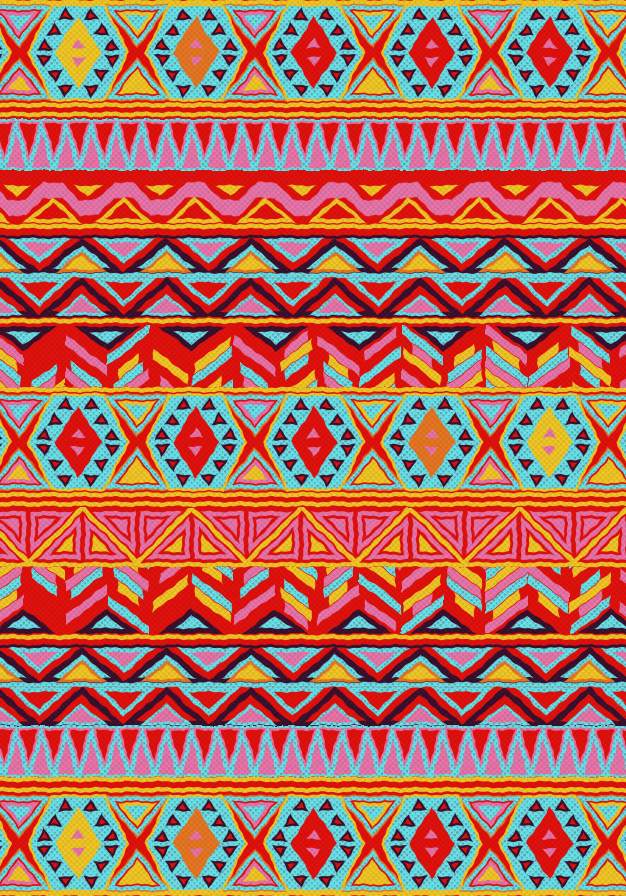
Give the GLSL for this pattern, as a Shadertoy shader.

```glsl
// Woven folk textile: stacked bands of hexagons, spikes, zigzags and chevrons.
// Each band folds x into a cell and paints nested triangle distances;
// layered sines bend the threads and add the knotted weave.

const vec3 RED = vec3(.89, .06, .04), CYAN = vec3(.40, .89, .91);
const vec3 YELLOW = vec3(.95, .78, .13), PINK = vec3(.93, .45, .66);
const vec3 DARK = vec3(.22, .06, .17), ORANGE = vec3(.91, .46, .12);
const float HEIGHT = 768.; // design units from top to bottom

float hash(vec2 c) { return fract(sin(dot(c, vec2(12.99, 78.23))) * 43758.5); }

// Signed offset from the nearest repeat centre
float fold(float x, float period, float centre) {
  return mod(x - centre + .5 * period, period) - .5 * period;
}

// Isosceles triangle: base on y = 0, half width w, apex at y = h
float tri(vec2 p, float w, float h) {
  return max(-p.y, dot(vec2(abs(p.x) - w, p.y), normalize(vec2(h, w))));
}

vec3 paint(vec3 base, vec3 ink, float d, float px) {
  return mix(base, ink, smoothstep(.7 * px, -.7 * px, d));
}

// Hexagons with stepped borders and gems; p.y is zero mid-band
vec3 hexagonBand(vec2 p, bool reversed, float px) {
  float id = floor((p.x - 16.5) / 101.);
  float order = reversed ? 4. - id : id;
  vec3 gem = order < .5 ? YELLOW : order < 1.5 ? ORANGE : RED;
  vec2 q = abs(vec2(fold(p.x, 101., 67.), p.y));
  // Nested triangles between the hexagons
  float d = tri(vec2(50.5 - q.x, 40. - q.y), 27., 34.);
  bool warm = mod(floor((p.x - 67.) / 101.), 2.) < .5;
  vec3 col = paint(RED, ORANGE, d - 1.3, px);
  col = paint(col, CYAN, d, px);
  col = paint(col, RED, d + 3.5, px);
  col = paint(col, warm ? YELLOW : PINK, d + 5., px);
  col = paint(col, p.y > 0. ? YELLOW : CYAN, d + 8., px);
  // Hexagon and its dark steps
  d = max(q.y - 41., dot(q - vec2(43, 0), normalize(vec2(42, 21))));
  col = paint(col, YELLOW, d - .8, px);
  col = paint(col, CYAN, d + 1.4, px);
  for (float i = 0.; i < 3.; i++) {
    d = tri(q - vec2(29. - 9. * i, 2. + 13. * i), 6.8, 10.5);
    col = paint(col, DARK, d, px);
    col = paint(col, RED, d + 2., px);
  }
  // Gem
  col = paint(col, gem, dot(q - vec2(20, 0), normalize(vec2(31, 20))), px);
  return paint(col, PINK, tri(q - vec2(0, 4), 6., 8.), px);
}

// Narrow upright spikes with red wedges between them
vec3 spikeBand(vec2 p, float h, float px) {
  float d = tri(vec2(fold(p.x, 21.5, 14.), h - p.y), 10.7, h - 3.);
  vec3 col = paint(CYAN, PINK, d + 2.2, px);
  d = tri(vec2(fold(p.x, 21.5, 3.25), p.y - 2.), 10., h - 9.);
  col = paint(col, PINK, d, px);
  return paint(col, RED, d + 1.8, px);
}

// Flat-topped pink wave over yellow hills
vec3 plateauBand(vec2 p, float px) {
  float x = abs(fold(p.x, 61., 45.));
  float mid = 13. + clamp(x - 8., 0., 15.);
  vec3 col = paint(RED, PINK, abs(p.y - mid) * .75 - 5., px);
  float hill = tri(vec2(x, 41. - p.y), 25., 22.);
  col = paint(col, YELLOW, hill, px);
  col = paint(col, RED, hill + 3.5, px);
  return paint(col, YELLOW, tri(vec2(30.5 - x, p.y - 9.), 12., 9.), px);
}

// Dark zigzag with triangles nested above and below
vec3 zigzagBand(vec2 p, float h, bool second, float px) {
  float x = abs(fold(p.x, 72.5, 70.));
  float up = tri(vec2(x, h - p.y), 36.2, h - 2.);
  float down = tri(vec2(36.25 - x, p.y), 30., h - 7.);
  vec3 col = paint(RED, CYAN, down + 1., px);
  col = paint(col, second ? RED : PINK, down + 5., px);
  col = paint(col, DARK, up - 1., px);
  col = paint(col, second ? RED : CYAN, up + 4., px);
  float core = tri(vec2(x, h - 2. - p.y), 18., 15.);
  col = paint(col, second ? CYAN : ORANGE, core - 1.5, px);
  return paint(col, second ? PINK : YELLOW, core + 1., px);
}

// Stacked diagonal bars, each cut to a random length
vec3 chevronBand(vec2 p, float px) {
  float x = abs(fold(p.x, 72., 20.));
  float depth = (p.y - 24. + .75 * x) / 9.5;
  vec2 cell = floor(vec2((p.x - 20.) / 36., depth));
  float pick = mod(cell.y + floor(hash(cell.xx) * 2.), 3.);
  vec3 ink = pick < .5 ? CYAN : pick < 1.5 ? PINK : YELLOW;
  float reach = 8. + 14. * hash(cell + 3.);
  float bar = max(abs(fract(depth) - .5) * 7.6 - 3.5, abs(x - 18.) - reach);
  bool shown = cell.y >= 0. && hash(cell) > .27;
  vec3 col = shown ? paint(RED, ink, bar, px) : RED;
  float d = tri(vec2(x, p.y), 28., 21.);
  return paint(paint(col, DARK, d, px), CYAN, d + 4.5, px);
}

// Paired right triangles either side of a yellow zigzag
vec3 splitBand(vec2 p, float px) {
  float x = abs(fold(p.x, 93.5, 258.)), side = p.y - x;
  vec2 q = side > 0. ? vec2(x, 46.75 - p.y) : vec2(46.75 - x, p.y);
  float d = max(max(2. - q.x, 3. - q.y), (q.x + q.y - 41.5) * .707);
  vec3 col = paint(RED, PINK, d, px);
  col = paint(col, RED, d + 3.8, px);
  col = paint(col, side > 0. ? YELLOW : PINK, d + 6.3, px);
  return paint(col, YELLOW, abs(side) * .707 - 2., px);
}

void mainImage(out vec4 fragColor, in vec2 fragCoord) {
  float px = HEIGHT / iResolution.y;
  vec2 p = vec2(fragCoord.x, iResolution.y - fragCoord.y) * px, t = p * 1.31;
  p += .5 * sin(p.yx * .23 + 2. * sin(p * .041)) + .3 * sin(p.yx * .71);
  float x = p.x, y = p.y;
  bool upper = y < 400.;
  float hexY = y - (y < 300. ? 45. : y < 500. ? 379. : 723.);
  float spikeY = y - (upper ? 102. : 622.), zigY = y - (upper ? 203. : 554.);
  vec3 col = RED;
  if (abs(hexY) < 45.) col = hexagonBand(vec2(x, hexY), y > 300. && y < 500., px);
  else if (spikeY > 0. && spikeY < 44.) col = spikeBand(vec2(x, spikeY), 44., px);
  else if (y > 150. && y < 194.) col = plateauBand(vec2(x, y - 150.), px);
  else if (zigY > -9. && zigY < 32.) col = zigzagBand(vec2(x, zigY), 31., false, px);
  else if (zigY > 0. && zigY < 69.) col = zigzagBand(vec2(x, zigY - 34.), 34., true, px);
  else if (y > 279. && y < 332.) col = chevronBand(vec2(x, y - 280.), px);
  else if (y > 435. && y < 483.) col = splitBand(vec2(x, y - 435.5), px);
  else if (y > 486. && y < 543.) col = chevronBand(vec2(x, 543. - y), px);
  // Ruled stripes
  float rules[13] = float[](2., 90., 98., 194., 275., 334., 424., 432., 484., 546., 668., 677., 766.);
  for (int i = 0; i < 13; i++) col = paint(col, YELLOW, abs(y - rules[i]) - 1.9, px);
  col = paint(col, CYAN, abs(zigY - 33.) - 2., px);
  col = paint(col, DARK, abs(zigY) - 1.2, px);
  // Knots: grey specks on pale thread, faint shading on red
  float knot = smoothstep(.1, .8, sin(t.x) * sin(t.y) + .25 * sin(x * .37 + y * .53));
  col = mix(col, vec3(.40, .48, .58), knot * (.08 + .6 * col.b * col.g));
  fragColor = vec4(col * (.97 + .05 * sin(t.x) * sin(t.y + 1.6)), 1);
}
```
